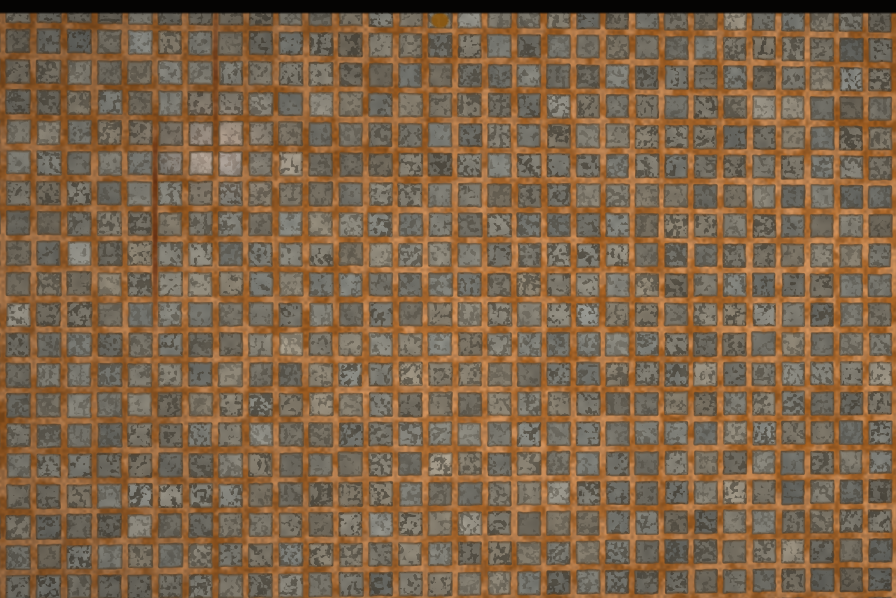
This texture is drawn by a WebGL 1 fragment shader. Its source:

```glsl
precision highp float;
// Wall of small glazed grey mosaic tiles in rust-stained orange grout.
// A slightly fanned grid gives each tile a hashed tone, size and speckle;
// noise mottles the grout, and a dark band closes the top edge.
uniform vec2 u_resolution;

const vec3 GLAZE = vec3(0.47, 0.455, 0.42);
const vec3 PALE_GLAZE = vec3(0.64, 0.62, 0.58);
const vec3 SPECKLE = vec3(0.27, 0.25, 0.21);
const vec3 RIM = vec3(0.36, 0.25, 0.14);
const vec3 GROUT = vec3(0.70, 0.49, 0.31);
const vec3 RUST = vec3(0.54, 0.31, 0.10);
const vec3 STAIN = vec3(0.33, 0.13, 0.04);
const vec3 BAND = vec3(0.02, 0.015, 0.01);

float hash(vec2 p) {
  vec3 q = fract(vec3(p.xyx) * 0.1031);
  q += dot(q, q.yzx + 33.33);
  return fract((q.x + q.y) * q.z);
}

float noise(vec2 p) {
  vec2 i = floor(p), f = fract(p);
  f = f * f * (3.0 - 2.0 * f);
  return mix(mix(hash(i), hash(i + vec2(1.0, 0.0)), f.x),
             mix(hash(i + vec2(0.0, 1.0)), hash(i + vec2(1.0, 1.0)), f.x), f.y);
}

float fbm(vec2 p) {
  float sum = 0.0, weight = 0.5;
  for (int i = 0; i < 3; i++) {
    sum += weight * noise(p);
    p = p * 2.03 + 17.0;
    weight *= 0.5;
  }
  return sum / 0.875;
}

float roundedBox(vec2 p, vec2 halfSize, float radius) {
  vec2 q = abs(p) - halfSize + radius;
  return length(max(q, 0.0)) + min(max(q.x, q.y), 0.0) - radius;
}

// Thirty columns by about twenty rows, a little wider apart on the left
vec2 gridCoords(vec2 uv) {
  float column = -0.1 + 29.3 * uv.x + 0.85 * uv.x * uv.x;
  float row = (uv.y - 0.449) * 20.0 * (1.0 + 0.032 * (uv.x - 0.5));
  return vec2(column, row + 20.0);
}

vec3 groutColor(vec2 grid, vec2 uv) {
  float mottle = smoothstep(0.3, 0.7, fbm(grid * 2.3));
  float wash = fbm(grid * 0.3 + 50.0);
  vec3 color = mix(GROUT, RUST, clamp(mottle * 0.75 + wash * 0.5 - 0.2, 0.0, 1.0));
  color *= 0.88 + 0.24 * noise(grid * 9.0);
  return color * mix(0.92, 1.08, uv.x);
}

vec3 tileColor(vec2 grid, vec2 id) {
  float tone = hash(id + 3.0);
  float pale = smoothstep(0.86, 1.0, hash(id + 71.0));
  vec3 color = mix(GLAZE * (0.86 + 0.26 * tone), PALE_GLAZE, pale * 0.7);
  color *= mix(vec3(0.96, 1.0, 1.03), vec3(1.04, 1.0, 0.94), hash(id + 19.0));
  float grain = noise(grid * 9.0) * 0.65 + noise(grid * 17.0 + 8.0) * 0.35;
  float speckled = smoothstep(0.48, 0.68, grain + 0.12 * (hash(id + 37.0) - 0.5));
  color = mix(color, SPECKLE, speckled * mix(0.3, 0.8, hash(id + 11.0)));
  return color * (0.93 + 0.14 * noise(grid * 4.0 + 30.0));
}

// Rust run down one vertical joint, between two heights
float jointStain(vec2 grid, vec2 uv, float joint, float low, float high) {
  float across = 1.0 - smoothstep(0.03, 0.13, abs(grid.x - joint));
  float along = smoothstep(low - 0.12, low + 0.1, uv.y)
              * (1.0 - smoothstep(high - 0.05, high + 0.05, uv.y));
  return across * along * (0.45 + 0.55 * noise(grid * 2.0));
}

float glow(vec2 uv, vec2 center, vec2 spread) {
  vec2 d = (uv - center) / spread;
  return exp(-dot(d, d));
}

void main() {
  vec2 uv = gl_FragCoord.xy / u_resolution;
  vec2 grid = gridCoords(uv);
  vec2 id = floor(grid);
  float pixel = 20.0 / u_resolution.y;

  // Tile outline with small changes in place, size and edge
  vec2 jitter = vec2(hash(id + 5.0), hash(id + 9.0)) - 0.5;
  vec2 halfSize = vec2(0.405) + 0.025 * (vec2(hash(id + 13.0), hash(id + 23.0)) - 0.5);
  float edge = roundedBox(fract(grid) - 0.5 - jitter * 0.035, halfSize, 0.05);
  edge += 0.035 * (noise(grid * 6.0) - 0.5);
  float tile = 1.0 - smoothstep(-0.5 * pixel - 0.015, 0.5 * pixel + 0.015, edge);
  float rim = smoothstep(-0.11, 0.0, edge);

  // Grout, rust runs, then the glazed tiles
  vec3 grout = groutColor(grid, uv);
  grout = mix(grout, STAIN, 0.8 * jointStain(grid, uv, 5.0, 0.5, 0.78));
  grout = mix(grout, STAIN, 0.6 * jointStain(grid, uv, 7.0, 0.8, 1.0));
  vec3 glaze = mix(tileColor(grid, id), RIM, rim * 0.65);
  float glare = glow(uv, vec2(0.24, 0.75), vec2(0.06, 0.07));
  glaze += vec3(0.22, 0.18, 0.17) * glare * (0.3 + hash(id + 43.0)) * (1.0 - rim);
  vec3 color = mix(grout, glaze, tile);

  // Uneven light and darkened borders
  vec2 fromCenter = uv - vec2(0.53, 0.48);
  color *= 1.06 - 0.38 * dot(fromCenter, fromCenter);
  color *= 0.95 + 0.1 * fbm(uv * 4.0);

  // Ochre drip under the dark top band
  float drip = smoothstep(0.35, 0.7, glow(uv, vec2(0.491, 0.966), vec2(0.012, 0.016)));
  color = mix(color, vec3(0.56, 0.34, 0.04), drip * 0.85);
  float softness = 1.0 / u_resolution.y + 0.001;
  color = mix(color, BAND, smoothstep(0.978 - softness, 0.978 + softness, uv.y));
  gl_FragColor = vec4(clamp(color, 0.0, 1.0), 1.0);
}
```
